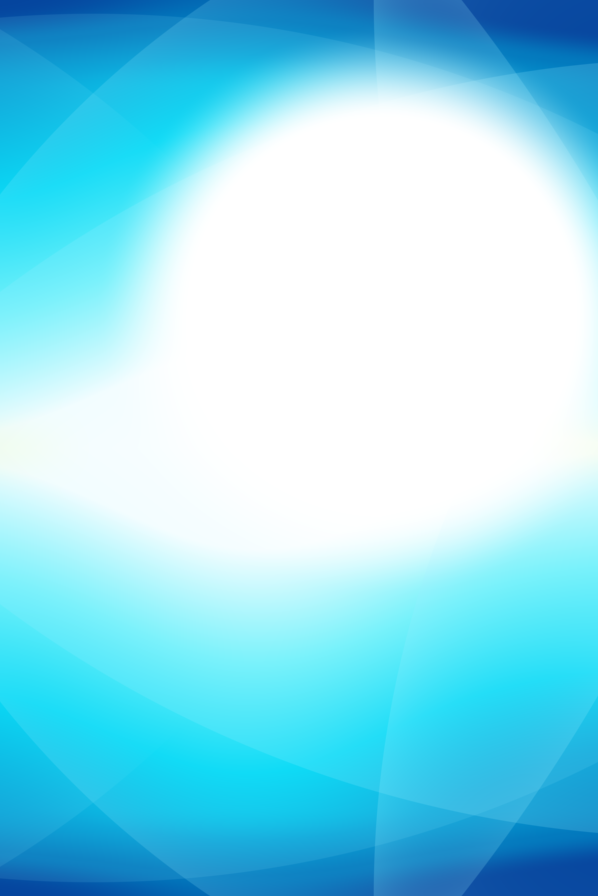
A WebGL 1 fragment shader for this background:

```glsl
precision highp float;

uniform vec2 u_resolution;

// Deep blue through cyan to white
vec3 ramp(float t) {
  vec3 c = mix(vec3(0.02, 0.27, 0.62), vec3(0.0, 0.47, 0.74), smoothstep(0.0, 0.2, t));
  c = mix(c, vec3(0.0, 0.63, 0.84), clamp((t - 0.2) / 0.2, 0.0, 1.0));
  c = mix(c, vec3(0.0, 0.85, 0.96), clamp((t - 0.4) / 0.2, 0.0, 1.0));
  c = mix(c, vec3(0.45, 0.95, 0.98), clamp((t - 0.6) / 0.2, 0.0, 1.0));
  return mix(c, vec3(1.0), clamp((t - 0.8) / 0.2, 0.0, 1.0));
}

// Disc coverage, strongest at its rim and fading inwards
float veil(vec2 q, vec2 center, float radius, float fade) {
  float depth = radius - length(q - center);
  float soft = 0.9 / u_resolution.x;
  return smoothstep(-soft, soft, depth) * exp(-max(depth, 0.0) / fade);
}

void main() {
  vec2 p = gl_FragCoord.xy / u_resolution * vec2(1.0, 1.5);

  // Curves mirror about the horizontal midline
  float d = abs(p.y - 0.75);
  vec2 q = vec2(p.x, d);

  // Light band, swelling near the middle and darkening at the ends
  float offset = (p.x - 0.43) / 0.33;
  float swell = 0.17 * exp(-offset * offset);
  float light = 1.0 - 1.05 * max(d - swell, 0.0);
  light -= 0.25 * smoothstep(0.6, 0.75, d);
  light -= 0.1 * p.x * p.x * p.x * smoothstep(0.3, 0.6, d);
  vec3 color = ramp(light);

  // Overlapping translucent arcs
  vec3 pale = vec3(0.6, 0.93, 1.0);
  color = mix(color, pale, 0.11 * veil(q, vec2(0.156, -1.143), 1.87, 0.35));
  color = mix(color, pale, 0.2 * veil(q, vec2(1.172, -1.301), 1.953, 0.3));
  color = mix(color, pale, 0.18 * veil(q, vec2(1.227, -0.547), 1.565, 0.12));
  color = mix(color, pale, 0.2 * veil(q, vec2(-1.604, -1.111), 3.018, 0.11));
  color = mix(color, pale, 0.22 * veil(q, vec2(2.365, 0.75), 1.74, 0.09));
  float sideFade = 1.0 - smoothstep(0.12, 0.33, p.x);
  color = mix(color, pale, 0.1 * sideFade * veil(q, vec2(-0.887, -0.755), 1.705, 0.15));

  // Round white glow above the midline
  float glow = 1.0 - smoothstep(0.32, 0.48, length(p - vec2(0.64, 0.98)));
  color = mix(color, vec3(1.0), glow);

  // Warm tint where the beam meets the sides
  float sides = smoothstep(0.35, 0.55, abs(p.x - 0.52));
  color.b -= 0.06 * sides * exp(-500.0 * d * d);

  gl_FragColor = vec4(color, 1.0);
}
```
